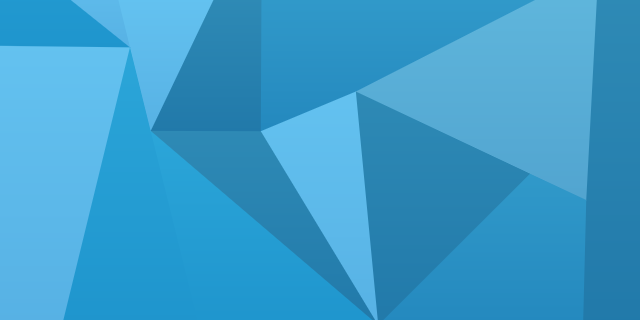
Reproduce this background procedurally as a Shadertoy shader.

```glsl
// Low-poly background of flat blue facets, each fading darker toward its base.

#define LIGHT vec3(0.39, 0.76, 0.94)
#define PALE  vec3(0.37, 0.71, 0.86)
#define VIVID vec3(0.17, 0.65, 0.85)
#define MID   vec3(0.19, 0.60, 0.79)
#define DARK  vec3(0.18, 0.54, 0.71)
#define FADE  vec3(0.05, 0.065, 0.045)

// Signed distance to the line a-b, positive on its left side
float edgeDistance(vec2 p, vec2 a, vec2 b) {
    vec2 e = b - a, q = p - a;
    float len = length(e);
    return len < 1e-5 ? -1.0 : (e.x * q.y - e.y * q.x) / len;
}

// Convex clockwise quad: shaded colour times coverage, with coverage in alpha
vec4 quad(vec2 p, vec2 a, vec2 b, vec2 c, vec2 d, vec3 tone) {
    float dist = max(max(edgeDistance(p, a, b), edgeDistance(p, b, c)),
                     max(edgeDistance(p, c, d), edgeDistance(p, d, a)));
    float coverage = clamp(0.5 - dist * iResolution.y, 0.0, 1.0);
    float low = min(min(a.y, b.y), min(c.y, d.y));
    float high = max(max(a.y, b.y), max(c.y, d.y));
    float height = clamp((p.y - low) / (high - low), 0.0, 1.0);
    return vec4(tone - FADE * (1.0 - height), 1.0) * coverage;
}

vec4 triangle(vec2 p, vec2 a, vec2 b, vec2 c, vec3 tone) {
    return quad(p, a, b, c, c, tone);
}

void mainImage(out vec4 fragColor, in vec2 fragCoord) {
    // Canvas spans 2 by 1
    vec2 p = fragCoord / iResolution.xy * vec2(2.0, 1.0);

    // Shared inner vertices
    vec2 leftHub   = vec2(0.406, 0.852);
    vec2 foldLeft  = vec2(0.471, 0.591);
    vec2 foldMid   = vec2(0.815, 0.590);
    vec2 peak      = vec2(1.112, 0.714);
    vec2 wing      = vec2(1.656, 0.457);
    vec2 wingTip   = vec2(1.832, 0.375);
    vec2 bottomHub = vec2(1.182, -0.016);

    // Vertices along the border
    vec2 topA  = vec2(0.370, 1.0);
    vec2 topB  = vec2(0.667, 1.0);
    vec2 topC  = vec2(0.817, 1.0);
    vec2 topD  = vec2(1.672, 1.0);
    vec2 topE  = vec2(1.865, 1.0);
    vec2 baseA = vec2(0.198, 0.0);
    vec2 baseB = vec2(0.617, 0.0);
    vec2 baseC = vec2(1.822, -0.02);
    vec2 leftSide = vec2(0.0, 0.857);

    // Coverage-weighted sum keeps shared edges seamless
    vec4 sum = vec4(MID, 1.0) * 1e-4;

    // Left side
    sum += triangle(p, vec2(-0.5, 1.577), leftHub, vec2(-0.5, 0.862), VIVID);
    sum += triangle(p, leftHub, vec2(0.036, 1.148), vec2(0.334, 1.148), LIGHT);
    sum += quad(p, leftSide, leftHub, baseA, vec2(0.0), LIGHT);
    sum += triangle(p, leftHub, baseB, baseA, VIVID);
    sum += triangle(p, topA, topB, foldLeft, LIGHT);
    sum += triangle(p, foldLeft, bottomHub, baseB, VIVID);

    // Centre folds
    sum += quad(p, foldLeft, topB, topC, foldMid, DARK);
    sum += quad(p, foldMid, topC, topD, peak, MID);
    sum += triangle(p, foldLeft, foldMid, bottomHub, DARK);
    sum += triangle(p, foldMid, peak, bottomHub, LIGHT);
    sum += triangle(p, peak, wing, bottomHub, DARK);

    // Right side
    sum += quad(p, peak, topD, topE, wingTip, PALE);
    sum += quad(p, bottomHub, wing, wingTip, baseC, MID);
    sum += quad(p, topE, vec2(20.0, 1.0), baseC, wingTip, DARK);

    fragColor = vec4(sum.rgb / sum.a, 1.0);
}
```
